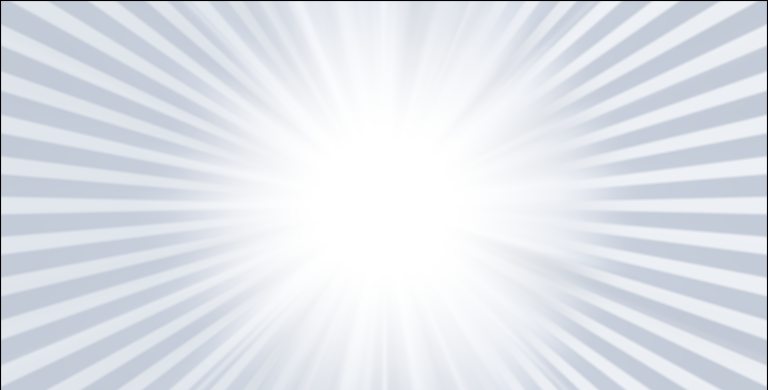
Give the GLSL for this background, as a Shadertoy shader.

```glsl
// A pale sunburst: sixty even rays in grey blue around a white central glow.
// Rays come from a cosine of the polar angle; angular noise roughens the glow
// and thin bright streaks radiate at near regular steps.

float hash(float n) {
    return fract(sin(n * 127.1) * 43758.5453);
}

// Smooth noise around the circle, with a whole number of cells so it closes.
float angularNoise(float turn, float cells) {
    float x = fract(turn) * cells;
    float i = floor(x);
    float f = x - i;
    f = f * f * (3.0 - 2.0 * f);
    return mix(hash(i + cells), hash(mod(i + 1.0, cells) + cells), f);
}

// Thin rays that fade near the horizontal, leaving the even bands clear.
float streaks(vec2 d, float r) {
    float light = 0.0;
    for (float k = 0.0; k < 16.0; k++) {
        float angle = k * 0.3927 + 0.04 * (hash(k + 3.0) - 0.5);
        vec2 dir = vec2(cos(angle), sin(angle));
        float along = dot(d, dir);
        float across = abs(d.x * dir.y - d.y * dir.x);
        float width = 0.003 + 0.008 * r;
        float strength = (0.4 + 0.6 * hash(k + 8.0)) * smoothstep(0.99, 0.8, abs(dir.x));
        light += strength * exp(-across * across / (width * width)) * step(0.0, along);
    }
    return light * smoothstep(0.15, 0.35, r);
}

void mainImage(out vec4 fragColor, in vec2 fragCoord) {
    vec2 uv = fragCoord / iResolution.xy;
    float aspect = iResolution.x / iResolution.y;
    vec2 d = (uv - vec2(0.5, 0.473)) * vec2(aspect, 1.0);
    float r = max(length(d), 0.001);
    float angle = atan(d.y, d.x);
    float turn = angle / 6.2831853;
    float rightSide = smoothstep(-0.3, 0.3, d.x);
    float sideways = abs(d.x) / r;

    // Even bands, crisp toward the sides and faint above and below
    float softness = 0.17 / r + 60.0 / (iResolution.y * r);
    float band = smoothstep(-softness, softness, cos(angle * 60.0) - 0.187);
    float reach = smoothstep(mix(0.25, 0.42, rightSide), mix(0.58, 0.66, rightSide), r);
    float contrast = reach * mix(0.2, 1.0, smoothstep(0.4, 0.8, sideways));
    vec3 dark = mix(vec3(0.785, 0.812, 0.862), vec3(0.765, 0.795, 0.845), smoothstep(0.5, 1.0, r));
    vec3 pale = mix(vec3(0.880, 0.900, 0.925), vec3(0.925, 0.938, 0.955), rightSide);
    vec3 color = mix(vec3(0.865, 0.885, 0.915), mix(dark, pale, band), contrast);

    // Soft irregular rays and thin streaks
    float coarse = angularNoise(turn, 54.0);
    float fine = angularNoise(turn, 140.0);
    float rough = 0.65 * coarse + 0.35 * fine;
    color += 0.09 * (rough - 0.5) * (1.0 - 0.8 * contrast);
    color = mix(color, vec3(0.97, 0.98, 0.99), min(0.5 * streaks(d, r), 0.7));

    // Central glow with a ragged rim
    float rim = r * (1.12 - 0.24 * rough);
    float glow = 1.0 - smoothstep(0.15, 0.65, rim);
    color = mix(color, vec3(1.0), glow);

    // Thin black frame on the left, right and top
    float edge = min(min(uv.x, 1.0 - uv.x) * aspect, 1.0 - uv.y);
    float blur = 0.5 / iResolution.y;
    color *= smoothstep(0.003 - blur, 0.003 + blur, edge);

    fragColor = vec4(clamp(color, 0.0, 1.0), 1.0);
}
```
